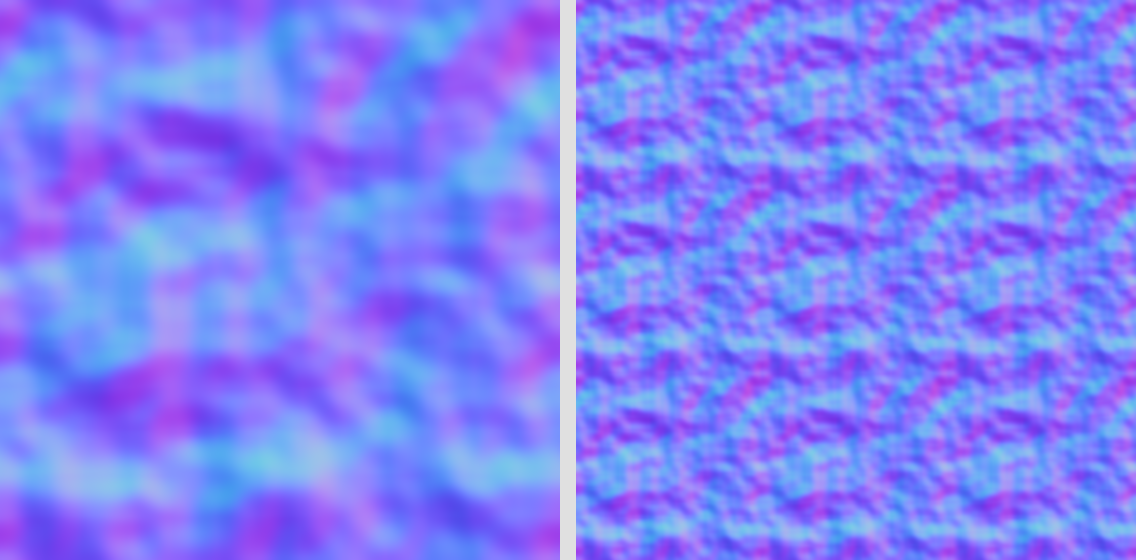
Left, the tile; right, the same tile 3 across and 3 down.
Write a WebGL 2 fragment shader that draws this texture map.

```glsl
#version 300 es
precision highp float;
precision highp int;
// Tangent-space normal map of a soft, cloudy, bumpy surface that tiles.
// Wrapping gradient noise yields its exact slope; the slopes of a few octaves
// are summed, turned into a unit normal and packed into colour.

#define OCTAVES 3
#define BASE_CELLS 4            // noise cells across the tile, first octave
#define SLOPE_FADE 0.8          // slope of each octave relative to the last
#define RELIEF vec2(0.21, 0.27) // bump steepness along x and y
#define SEED 37u

uniform vec2 u_resolution;
out vec4 fragColor;

const float TAU = 6.2831853;

uint scramble(uint h) {
    h ^= h >> 16;
    h *= 0x7feb352du;
    h ^= h >> 15;
    h *= 0x846ca68bu;
    return h ^ (h >> 16);
}

// Random unit vector at a lattice point, repeating every "cells" points.
vec2 latticeGradient(ivec2 point, int cells, uint seed) {
    uvec2 wrapped = uvec2((point + cells) % cells);
    uint h = scramble(wrapped.x + scramble(wrapped.y + scramble(seed)));
    float angle = TAU * float(h & 0xffffu) / 65536.0;
    return vec2(cos(angle), sin(angle));
}

// Analytic slope of wrapping gradient noise, per cell.
vec2 noiseSlope(vec2 p, int cells, uint seed) {
    ivec2 cell = ivec2(floor(p));
    vec2 f = fract(p);
    vec2 blend = f * f * f * (f * (f * 6.0 - 15.0) + 10.0);
    vec2 blendSlope = 30.0 * f * f * (f - 1.0) * (f - 1.0);

    vec2 slope = vec2(0.0);
    for (int y = 0; y < 2; y++) {
        for (int x = 0; x < 2; x++) {
            ivec2 corner = ivec2(x, y);
            vec2 side = vec2(corner);
            vec2 gradient = latticeGradient(cell + corner, cells, seed);
            float height = dot(gradient, f - side);
            vec2 weight = mix(1.0 - blend, blend, side);
            vec2 weightSlope = blendSlope * (2.0 * side - 1.0);
            slope += gradient * weight.x * weight.y
                   + height * weightSlope * weight.yx;
        }
    }
    return slope;
}

// Summed slope of all octaves; odd cell counts keep the lattices apart.
vec2 surfaceSlope(vec2 uv) {
    vec2 slope = vec2(0.0);
    float strength = 1.0;
    int cells = BASE_CELLS;
    for (int i = 0; i < OCTAVES; i++) {
        slope += strength * noiseSlope(uv * float(cells), cells, SEED + uint(i));
        strength *= SLOPE_FADE;
        cells = cells * 2 - 1;
    }
    return slope;
}

void main() {
    vec2 uv = gl_FragCoord.xy / u_resolution;
    vec3 normal = normalize(vec3(-RELIEF * surfaceSlope(uv), 1.0));
    fragColor = vec4(normal * 0.5 + 0.5, 1.0);
}
```
